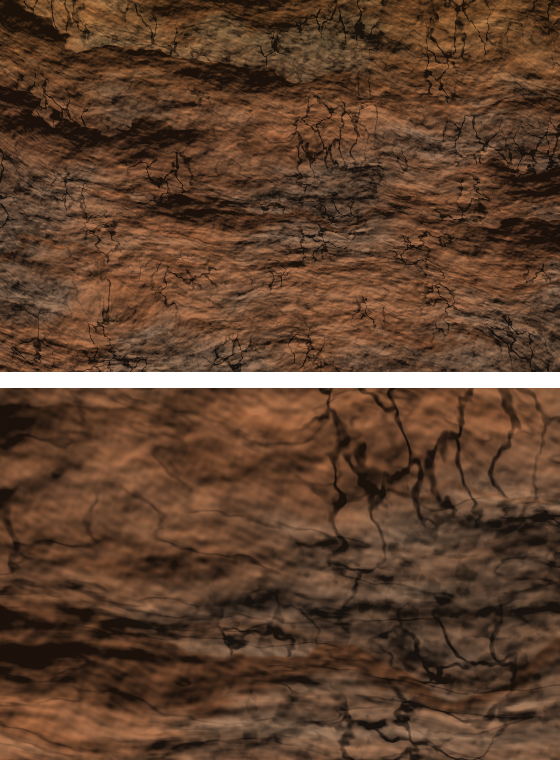
Top, the full canvas; bottom, a detail of the centre.
Reproduce this texture procedurally as a WebGL 1 fragment shader.

```glsl
precision highp float;
// Rough tree bark: slanting ridges, shadowed rusty furrows, flaky grain and short cracks.
uniform vec2 u_resolution;

#define BANDS 5.2                      // furrows per canvas height
#define SLANT 0.13                     // fall of the ridges to the right
#define WARP 1.7                       // waviness of the ridges
#define GRAIN_SCALE vec2(14.0, 34.0)   // fibres along the ridges
#define LUMP_SCALE vec2(25.0, 29.0)    // knobbly crust
#define CRACK_SCALE vec2(21.0, 12.0)   // crust cells between cracks
#define RELIEF 4.6                     // strength of the light from above
#define FURROW_SHADE 0.78
#define CRACK_SHADE 0.60
#define RUST_TINT vec3(1.46, 0.91, 0.57)
#define GREY_TINT vec3(1.23, 0.95, 0.74)
#define LUMA_RANGE vec2(0.088, 0.41)

float hash(vec2 p) {
  return fract(sin(dot(p, vec2(127.1, 311.7))) * 43758.5453);
}

vec2 hash2(vec2 p) {
  return vec2(hash(p), hash(p + 37.3));
}

float noise(vec2 p) {
  vec2 i = floor(p), f = fract(p);
  f = f * f * (3.0 - 2.0 * f);
  return mix(mix(hash(i), hash(i + vec2(1.0, 0.0)), f.x),
             mix(hash(i + vec2(0.0, 1.0)), hash(i + 1.0), f.x), f.y);
}

float fbm(vec2 p) {
  float sum = 0.0, amp = 0.533;
  for (int i = 0; i < 4; i++) {
    sum += amp * noise(p);
    p = mat2(0.96, 0.28, -0.28, 0.96) * p * 2.03 + 17.7;
    amp *= 0.5;
  }
  return sum;
}

// Coordinates that follow the wavy ridges; y counts the bands.
vec2 flow(vec2 p) {
  float bend = fbm(p * vec2(1.5, 2.1) + 4.7) - 0.5;
  return vec2(p.x, BANDS * (p.y + SLANT * p.x) + WARP * bend);
}

float height(vec2 p) {
  vec2 q = flow(p) / vec2(1.0, BANDS);
  return 0.5 * fbm(q * GRAIN_SCALE) + 0.5 * fbm(p * LUMP_SCALE + 31.0);
}

// Hollow under each overhanging plate: soft below, sharp at the top.
float furrow(vec2 p, vec2 q) {
  float ragged = 0.8 * (fbm(p * vec2(10.0, 15.0) + 53.0) - 0.5);
  float level = q.y + ragged;
  float t = fract(level);
  float width = smoothstep(0.2, 0.8, noise(vec2(q.x * 2.0, floor(level) * 7.3)));
  float hollow = smoothstep(0.88 - 0.72 * width, 0.95, t);
  return hollow * (1.0 - smoothstep(0.95, 1.0, t)) * (0.2 + 0.8 * width);
}

// Thin gaps along the borders of irregular cells.
float cracks(vec2 p) {
  vec2 wobble = vec2(fbm(p * 26.0), fbm(p * 26.0 + 71.0)) - 0.5;
  vec2 c = p * CRACK_SCALE + 1.1 * wobble;
  vec2 cell = floor(c);
  float nearest = 9.0, second = 9.0;
  for (int y = -1; y <= 1; y++) {
    for (int x = -1; x <= 1; x++) {
      vec2 id = cell + vec2(float(x), float(y));
      float d = length(id + hash2(id) - c);
      second = min(second, max(nearest, d));
      nearest = min(nearest, d);
    }
  }
  float open = smoothstep(0.38, 0.68, noise(p * vec2(11.0, 9.0) + 23.0));
  return open * (1.0 - smoothstep(0.02, 0.14, second - nearest));
}

// Dark outlines of the small flakes.
float creases(vec2 q) {
  return 1.0 - smoothstep(0.0, 0.05, abs(fbm(q * vec2(13.0, 32.0) + 61.0) - 0.5));
}

void main() {
  vec2 p = gl_FragCoord.xy / u_resolution.y;
  vec2 q = flow(p);
  vec2 along = q / vec2(1.0, BANDS);

  float depth = furrow(p, q);
  float plate = 1.0 - smoothstep(0.0, 0.4, depth);
  float crack = cracks(along) * plate;
  float slope = height(p) - height(p + vec2(-0.002, 0.005));
  float streaks = fbm(along * vec2(8.0, 42.0) + 11.0) - 0.5;
  float patches = fbm(p * vec2(4.0, 6.0) + 83.0) - 0.5;

  // Grey crust on the plates, peppered with dark lichen
  float crust = plate * smoothstep(0.40, 0.62, fbm(p * vec2(2.4, 4.5) + 9.0));
  float specks = crust * smoothstep(0.50, 0.64, fbm(p * 62.0 + 5.0));

  // Light and shade
  float tone = 0.72 + RELIEF * slope + 0.65 * streaks + 0.65 * patches;
  tone -= FURROW_SHADE * depth + CRACK_SHADE * crack;
  tone -= 0.24 * specks + 0.26 * creases(along) * (1.0 - 0.5 * depth);
  float luma = mix(LUMA_RANGE.x, LUMA_RANGE.y, clamp(tone, -0.05, 1.25));

  // Rust in the hollows and fibres, grey on the crust, gold towards the top
  float grey = clamp(0.22 + 0.6 * crust + 0.8 * streaks - 0.4 * depth, 0.0, 1.0);
  vec3 tint = mix(RUST_TINT, GREY_TINT, grey);
  tint *= mix(vec3(1.0), vec3(1.02, 1.02, 0.84), smoothstep(0.6, 1.0, p.y));
  gl_FragColor = vec4(luma * tint, 1.0);
}
```
